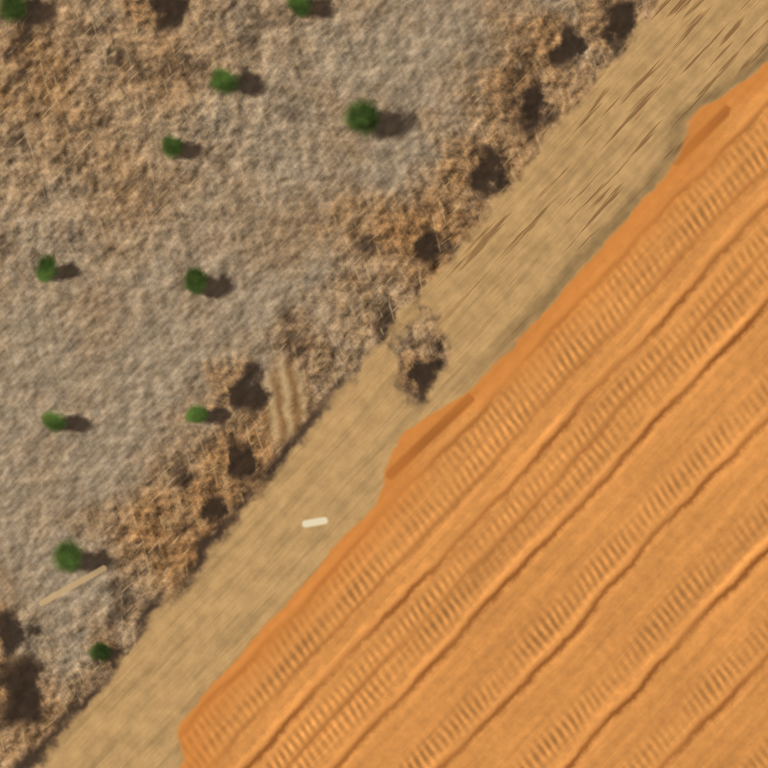
This texture is drawn by a WebGL 2 fragment shader. Its source:

```glsl
#version 300 es
precision highp float;
// Aerial view of scrubland, a sandy verge and graded orange earth with tyre tracks.
uniform vec2 u_resolution;
out vec4 fragColor;

const vec3 ORANGE = vec3(.83, .56, .30), RUST = vec3(.54, .31, .14);
const vec3 SAND = vec3(.74, .59, .39), GRAY = vec3(.60, .52, .42);
const vec3 BROWN = vec3(.55, .40, .25), SHADOW = vec3(.19, .15, .12);
const vec3 LEAF = vec3(.23, .29, .13), STRAW = vec3(.79, .66, .47);

// Bushes and hollows: centre and radius
const vec3 BUSHES[11] = vec3[](
  vec3(.016, .99, .022), vec3(.39, .993, .018), vec3(.293, .896, .021), vec3(.471, .846, .025),
  vec3(.224, .81, .016), vec3(.061, .651, .017), vec3(.254, .633, .019), vec3(.072, .453, .018),
  vec3(.26, .463, .015), vec3(.09, .276, .022), vec3(.13, .149, .015));
const vec3 HOLLOWS[13] = vec3[](
  vec3(.81, .965, .026), vec3(.74, .94, .022), vec3(.69, .865, .028), vec3(.632, .775, .025),
  vec3(.56, .685, .024), vec3(.56, .505, .020), vec3(.325, .49, .026), vec3(.313, .40, .018),
  vec3(.28, .34, .017), vec3(.03, .10, .037), vec3(.015, .18, .027), vec3(.16, .145, .018),
  vec3(.22, .99, .026));
// Ruts: offset across the tracks and depth
const vec2 RUTS[8] = vec2[](vec2(.195, .55), vec2(.32, .9), vec2(.375, .4), vec2(.437, 1.),
  vec2(.577, .9), vec2(.735, .95), vec2(.862, .8), vec2(.272, .35));

vec2 gradient(vec2 cell) {
  vec3 q = fract(cell.xyx * vec3(.1031, .1030, .0973));
  q += dot(q, q.yzx + 33.33);
  float angle = 6.2832 * fract((q.x + q.y) * q.z);
  return vec2(cos(angle), sin(angle));
}

float noise(vec2 p) {
  vec2 i = floor(p), f = p - i, u = f * f * f * (f * (f * 6. - 15.) + 10.), o = vec2(1, 0);
  return mix(mix(dot(gradient(i), f), dot(gradient(i + o), f - o), u.x),
             mix(dot(gradient(i + o.yx), f - o.yx), dot(gradient(i + 1.), f - 1.), u.x), u.y);
}

float fbm(vec2 p) {
  float sum = 0., amp = 1.;
  for (int i = 0; i < 4; i++) {
    sum += amp * noise(p);
    p = mat2(.8, .6, -.6, .8) * p * 2.03 + 17.;
    amp *= .56;
  }
  return sum;
}

float bell(float x, float width) { x /= width; return exp(-x * x); }

float blob(vec2 p, vec2 radius) { return 1. - smoothstep(.55, 1.2, length(p / radius)); }

float stroke(vec2 p, vec2 a, vec2 b, float width) {
  vec2 d = b - a;
  return 1. - smoothstep(.4, 1.2, length(p - a - d * clamp(dot(p - a, d) / dot(d, d), 0., 1.)) / width);
}

// Thin crossing fibres
float strands(vec2 p, float scale) {
  float bend = 1.5 * noise(p * 9.);
  float a = noise(vec2(p.x + p.y, (p.y - p.x) * 4.) * scale + bend);
  float b = noise(vec2((p.x + .3 * p.y) * 4., p.y - .3 * p.x) * scale + 40. - bend);
  return max(a, b) - .2;
}

vec3 scrubland(vec2 p, float edge) {
  float broad = fbm(p * 5. + 3.), rough = fbm(p * 27.);
  float relief = fbm(p * 52.) - fbm((p + vec2(-.006, .004)) * 52.);
  float bank = smoothstep(-.24, -.03, edge + .12 * broad);
  float corner = smoothstep(.65, .1, length((p - vec2(.02, .92)) * vec2(1., 1.5)));
  float messy = clamp(max(bank, .8 * corner), 0., 1.);
  vec3 col = mix(GRAY, BROWN, clamp(.6 * messy + .55 * broad, 0., 1.));
  col *= 1. + (.12 + .2 * messy) * rough + (.22 + .25 * messy) * relief;
  col = mix(col, SHADOW, messy * .75 * smoothstep(.12, .65, fbm(p * 17. + 9.)));
  col = mix(col, STRAW, .5 * smoothstep(.0, .35, strands(p, 34.)) * (.35 + .65 * messy));
  col += .10 * noise(vec2(p.x + p.y, (p.y - p.x) * 3.) * 48.);
  // Grooved bank
  float grooves = .5 + .5 * sin(300. * (p.x + .15 * p.y) + 2. * rough);
  col = mix(col, mix(BROWN, STRAW, grooves), .75 * blob(p - vec2(.37, .475), vec2(.034, .062)));
  for (int i = 0; i < 13; i++) {
    vec3 h = HOLLOWS[i];
    vec2 d = p - h.xy + .022 * vec2(rough, noise(p * 24. + 60.));
    col = mix(col, BROWN * (1. + .7 * relief), .5 * blob(d + vec2(h.z, -.01), vec2(h.z * 1.5)));
    col = mix(col, SHADOW, .85 * blob(d, h.z * vec2(1., 1.35)));
  }
  for (int i = 0; i < 11; i++) {
    vec3 b = BUSHES[i];
    vec2 d = p - b.xy + .008 * rough;
    col = mix(col, SHADOW, .8 * blob(d - b.z * vec2(1.35, -.3), b.z * vec2(1.5, .8)));
    col = mix(col, LEAF * (1. + .7 * rough - 12. * d.x), blob(d, vec2(b.z)));
  }
  return mix(col, STRAW, .8 * stroke(p, vec2(.055, .215), vec2(.135, .26), .005));
}

vec3 verge(vec2 p, float along, float across) {
  float streak = fbm(vec2(along * 7., across * 65.));
  float upper = smoothstep(.5, .75, p.y);
  vec3 col = SAND * (1. + .14 * streak + .09 * fbm(p * 45.));
  col = mix(col, BROWN * .85, (.2 + .55 * upper) * smoothstep(.15, .6, streak));
  return mix(col, vec3(.9, .84, .7), stroke(p, vec2(.398, .318), vec2(.422, .322), .006));
}

vec3 gradedEarth(vec2 p, float along, float across, float edge) {
  float grain = fbm(p * 75.), wobble = .013 * noise(vec2(along * 5., across * 4.));
  float streak = fbm(vec2(along * 4., across * 55.));
  float c = across + wobble;
  vec3 col = ORANGE * (1. + .07 * grain + .09 * streak + .06 * fbm(p * 6.));
  // Ribbed tyre treads
  float lane = c - .25 - .145 * clamp(round((c - .25) / .145), 0., 5.);
  float tread = max(bell(lane, .019), max(bell(c - .355, .014), .7 * bell(c - .215, .014)));
  float ribs = sin(570. * along + 90. * c + 2. * noise(p * 30.));
  col *= 1. + tread * (.13 * ribs - .06) * (.65 + noise(p * 12.));
  // Ruts with a lit rim
  for (int i = 0; i < 8; i++) {
    float d = c - RUTS[i].x + .007 * noise(vec2(along * 18., float(i) * 7.3)) + .003 * grain;
    float depth = RUTS[i].y * clamp(.8 + noise(vec2(along * 9., float(i) * 3.7)), 0., 1.);
    col = mix(col, RUST, .85 * depth * bell(d, .0055));
    col *= 1. + .13 * depth * (bell(d + .014, .007) + .5 * bell(d - .013, .006));
  }
  vec2 q = p + .004 * grain;
  col = mix(col, RUST, .8 * stroke(q, vec2(.508, .382), vec2(.612, .482), .008));
  col = mix(col, RUST, .7 * stroke(q, vec2(.88, .79), vec2(.945, .855), .008));
  return mix(col, vec3(.82, .50, .23), .6 * smoothstep(.08, .0, edge));
}

void main() {
  vec2 p = gl_FragCoord.xy / u_resolution;
  float along = dot(p, vec2(.68, .73)), across = p.x - p.y / 1.08;
  float ragged = fbm(p * 22.);
  // Ground boundaries, positive towards the right
  float scrubEdge = p.x - .82 * p.y - .04 + .018 * ragged;
  scrubEdge = min(scrubEdge, length((p - vec2(.545, .54)) * vec2(1.2, .8)) - .042 + .02 * ragged);
  float earthEdge = p.x - .182 - .886 * p.y + .042 * bell(p.y - .43, .05)
    + .033 * bell(p.y - .85, .035) - .05 * smoothstep(.06, 0., p.y) + .007 * ragged;
  vec3 col = mix(scrubland(p, scrubEdge), verge(p, along, across), smoothstep(-.008, .01, scrubEdge));
  // Gully shadow along the lower scrub edge
  float gully = bell(scrubEdge + .004, .011) * smoothstep(.53, .47, p.y);
  col = mix(col, SHADOW * 1.3, gully * clamp(.6 + noise(p * 16.), 0., .9));
  col *= 1. - .2 * bell(earthEdge + .012, .012) * smoothstep(.45, .6, p.y);
  col = mix(col, gradedEarth(p, along, across, earthEdge), smoothstep(-.004, .005, earthEdge));
  fragColor = vec4(clamp(col, 0., 1.), 1.);
}
```
